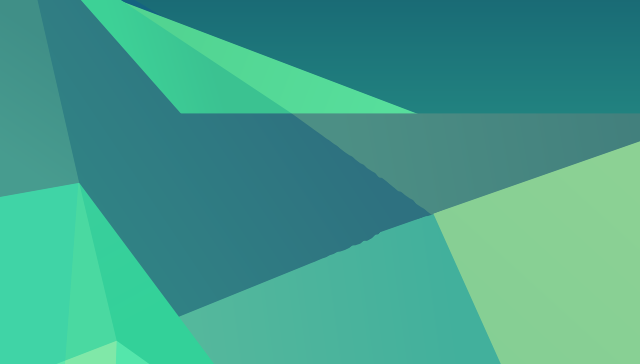
A WebGL 1 fragment shader for this background:

```glsl
precision highp float;
// Flat low-poly backdrop of teal and green facets with soft gradients.
// Half-plane masks are nested and layered, back to front, on a 7.68 x 4.38
// sheet whose y axis points down; one facet edge is slightly ragged.
uniform vec2 u_resolution;

float hash(float n) {
  return fract(sin(n * 127.1) * 43758.5);
}

float noise(float x) {
  float i = floor(x);
  return mix(hash(i), hash(i + 1.0), smoothstep(0.0, 1.0, x - i));
}

// Smooth mask: 1 below the line a-b (or left of it when it runs downward)
float side(vec2 p, vec2 a, vec2 b) {
  vec2 d = normalize(b - a);
  float dist = d.x * (p.y - a.y) - d.y * (p.x - a.x);
  float pixel = 7.68 / u_resolution.x;
  return smoothstep(-0.6 * pixel, 0.6 * pixel, dist);
}

// Colour ramp along the segment a-b
vec3 ramp(vec2 p, vec2 a, vec2 b, vec3 from, vec3 to) {
  vec2 d = b - a;
  return mix(from, to, clamp(dot(p - a, d) / dot(d, d), 0.0, 1.0));
}

void main() {
  vec2 p = gl_FragCoord.xy / u_resolution;
  p = vec2(p.x, 1.0 - p.y) * vec2(7.68, 4.38);

  // Dark central facet
  vec3 col = ramp(p, vec2(1.6, 3.2), vec2(4.0, 1.6),
                  vec3(0.19, 0.51, 0.52), vec3(0.18, 0.445, 0.50));

  // Sage facet on the left
  vec3 sage = ramp(p, vec2(0.0, 1.8), vec2(0.8, 0.6),
                   vec3(0.28, 0.61, 0.56), vec3(0.25, 0.56, 0.53));
  col = mix(col, sage, side(p, vec2(0.45, 0.0), vec2(0.95, 2.2)));

  // Grey-green wedge on the right, with a faintly uneven edge
  float rough = (noise(p.x * 22.0) - 0.5) * smoothstep(3.6, 4.6, p.x);
  vec3 wedge = ramp(p, vec2(4.2, 2.0), vec2(7.6, 1.4),
                    vec3(0.30, 0.56, 0.52), vec3(0.26, 0.50, 0.49));
  col = mix(col, wedge, side(p + vec2(0.0, 0.02 * rough),
                             vec2(5.18, 2.58), vec2(3.5, 1.365)));

  // Upper band: two green slivers and the deep teal field
  vec3 field = mix(vec3(0.10, 0.42, 0.46), vec3(0.13, 0.51, 0.50), p.y / 1.365);
  field = mix(field, vec3(0.08, 0.39, 0.50),
              side(p, vec2(1.62, 0.0), vec2(1.95, 0.2)));
  vec3 bright = ramp(p, vec2(1.5, 0.9), vec2(2.5, 0.6),
                     vec3(0.24, 0.82, 0.59), vec3(0.23, 0.76, 0.57));
  vec3 light = ramp(p, vec2(2.0, 0.3), vec2(4.6, 1.3),
                    vec3(0.32, 0.83, 0.57), vec3(0.34, 0.87, 0.61));
  vec3 band = mix(field, light, side(p, vec2(1.42, 0.0), vec2(5.0, 1.365)));
  band = mix(band, bright, side(p, vec2(1.45, 0.0), vec2(3.5, 1.365)));
  band = mix(band, col, side(p, vec2(0.97, 0.0), vec2(2.17, 1.365)));
  col = mix(band, col, side(p, vec2(0.0, 1.365), vec2(7.68, 1.365)));

  // Lower right: sea-green and yellow-green facets below a ragged ridge
  vec3 sea = ramp(p, vec2(2.4, 4.0), vec2(5.4, 3.6),
                  vec3(0.33, 0.72, 0.61), vec3(0.26, 0.69, 0.61));
  vec3 lime = ramp(p, vec2(5.6, 4.2), vec2(7.6, 2.0),
                   vec3(0.52, 0.81, 0.58), vec3(0.55, 0.82, 0.58));
  vec3 lower = mix(lime, sea, side(p, vec2(5.2, 2.57), vec2(6.01, 4.38)));
  float bump = 0.08 * smoothstep(4.44, 4.66, p.x) * (1.0 - smoothstep(4.66, 5.2, p.x));
  bump += 0.03 * rough * step(p.x, 5.2);
  float ridge = side(p + vec2(0.0, bump), vec2(2.15, 3.81), vec2(5.2, 2.57));
  col = mix(col, lower, ridge * side(p, vec2(5.2, 2.57), vec2(7.68, 1.7)));

  // Lower left: translucent-looking fan of bright greens
  vec2 apex = vec2(0.95, 2.2);
  vec2 knot = vec2(1.4, 4.1);
  float leftRay = side(p, vec2(0.94, 2.2), vec2(0.78, 4.38));
  float rightRay = side(p, apex, knot);
  vec3 fan = ramp(p, vec2(1.0, 2.6), vec2(1.7, 3.9),
                  vec3(0.22, 0.81, 0.61), vec3(0.20, 0.82, 0.60));
  fan = mix(fan, vec3(0.29, 0.85, 0.63), rightRay);
  fan = mix(fan, vec3(0.25, 0.83, 0.65), leftRay);
  vec3 base = mix(vec3(0.33, 0.90, 0.67), vec3(0.50, 0.91, 0.66),
                  side(p, knot, vec2(1.39, 4.38)));
  base = mix(base, vec3(0.37, 0.91, 0.68), leftRay);
  fan = mix(fan, base, side(p, vec2(0.0, 3.1), knot) * side(p, knot, vec2(2.15, 3.81)));
  col = mix(col, fan, side(p, vec2(0.0, 2.37), apex) * side(p, apex, vec2(2.57, 4.38)));

  gl_FragColor = vec4(col, 1.0);
}
```
